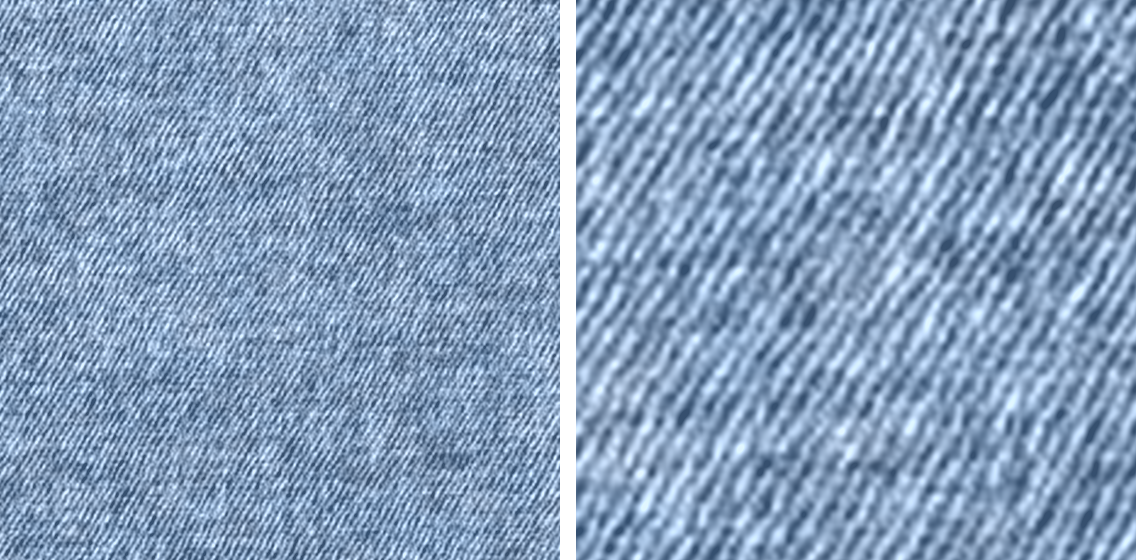
Left, the full canvas; right, a detail of the centre.
Reproduce this texture procedurally as a three.js fragment shader.

```glsl
// Washed light-blue denim: steep, broken twill ribs over faded, streaky cloth.
varying vec2 vUv;

float hash(vec2 cell) {
  vec3 q = fract(vec3(cell.xyx) * vec3(0.1031, 0.1030, 0.0973));
  q += dot(q, q.yzx + 33.33);
  return fract((q.x + q.y) * q.z);
}

// Smooth value noise from -1 to 1
float noise(vec2 p) {
  vec2 cell = floor(p);
  vec2 f = fract(p);
  f = f * f * (3.0 - 2.0 * f);
  float low = mix(hash(cell), hash(cell + vec2(1.0, 0.0)), f.x);
  float high = mix(hash(cell + vec2(0.0, 1.0)), hash(cell + vec2(1.0, 1.0)), f.x);
  return 2.0 * mix(low, high, f.y) - 1.0;
}

float fbm(vec2 p) {
  float sum = 0.0;
  float weight = 0.55;
  for (int i = 0; i < 4; i++) {
    sum += weight * noise(p);
    p = mat2(1.6, 1.2, -1.2, 1.6) * p + 17.3;
    weight *= 0.5;
  }
  return sum;
}

// Straight diagonal ribs, cut into short stitches of uneven brightness
float twill(vec2 p) {
  float across = dot(p, vec2(0.86, -0.51)) * 90.0;
  float along = dot(p, vec2(0.51, 0.86));
  across += 0.4 * noise(p * vec2(7.0, 9.0) + 40.0);
  across += 0.11 * noise(p * vec2(50.0, 80.0) + 90.0);
  float wear = 0.5 + 0.5 * fbm(p * 6.0 + 60.0);
  float stitch = noise(vec2(across * 2.0, along * 55.0) + 200.0);
  float strength = mix(0.10, 0.21, wear) * (1.0 + 0.4 * noise(p * vec2(70.0, 60.0)));
  return strength * sin(6.28318 * across) + 0.13 * stitch;
}

// Fine warp and weft yarns, each fading in and out along its length
float yarns(vec2 p) {
  float warp = noise(p * vec2(150.0, 16.0) + 300.0);
  float weft = noise(p * vec2(14.0, 165.0) + 500.0);
  return 0.06 * warp + 0.07 * weft;
}

// Broad wash marks, with soft bands along both yarn directions
float fading(vec2 p) {
  float bands = noise(p * vec2(3.0, 26.0) + 5.0) + noise(p * vec2(24.0, 4.0) + 8.0);
  return 0.06 * fbm(p * 4.0 + 3.0) + 0.025 * bands;
}

void main() {
  float grain = 0.15 * noise(vUv * vec2(230.0, 200.0) + 700.0);
  float tone = 0.024 + twill(vUv) + yarns(vUv) + fading(vUv) + grain;
  tone = clamp(tone, -0.28, 0.40);

  vec3 indigo = vec3(0.49, 0.59, 0.71);
  vec3 color = indigo + tone;

  // Slight drift between bluer dye and greyer bare cotton
  float dye = fbm(vUv * vec2(14.0, 20.0) + 25.0);
  color += vec3(-0.018, 0.0, 0.015) * dye;
  gl_FragColor = vec4(min(color, vec3(0.93, 0.97, 1.0)), 1.0);
}
```
